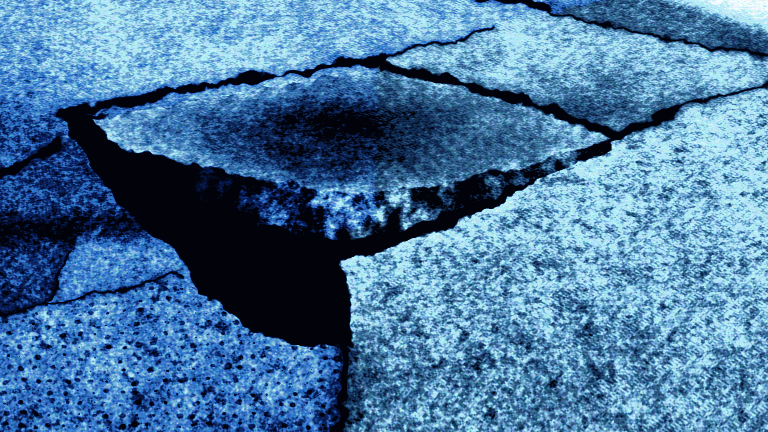
Write a Shadertoy shader that draws this texture.

```glsl
// Broken paving in cold blue light: a tilted slab over a black hole, with joints between stones.
// Polygon and segment distances place the stones; value noise roughens edges and adds grain.
// One tone value is built up per stone, then mapped through a blue colour ramp.
#define ROUGHNESS 0.032
#define GRAIN 0.62
#define MOTTLE 0.36
#define JOINT 0.010
#define STAIN 0.46
#define CHROMA 0.12
#define N 11

const vec2 HOLE[N] = vec2[N](
  vec2(.135,.74), vec2(.21,.62), vec2(.3,.5), vec2(.4,.42), vec2(.47,.33), vec2(.56,.25),
  vec2(.67,.205), vec2(.82,.19), vec2(.795,.39), vec2(1.05,.475), vec2(1.42,.675));
const vec2 BODY[N] = vec2[N](
  vec2(.22,.727), vec2(.55,.785), vec2(.89,.838), vec2(1.2,.762), vec2(1.417,.685), vec2(1.417,.655),
  vec2(1.13,.54), vec2(.95,.475), vec2(.81,.437), vec2(.6,.48), vec2(.3,.63));
const vec2 TOP[N] = vec2[N](
  vec2(.22,.727), vec2(.55,.785), vec2(.89,.838), vec2(1.2,.762), vec2(1.417,.683), vec2(1.25,.625),
  vec2(1.1,.59), vec2(.95,.563), vec2(.8,.553), vec2(.62,.585), vec2(.28,.655));
const vec4 WIDE[8] = vec4[8](
  vec4(.14,.735,.53,.81), vec4(.53,.81,.88,.865), vec4(.89,.848,1.2,.775), vec4(1.2,.775,1.42,.69),
  vec4(1.42,.685,1.62,.762), vec4(1.11,1.01,1.27,.985), vec4(.8,.22,.785,0), vec4(0,.595,.14,.67));
const vec4 THIN[7] = vec4[7](
  vec4(1.62,.762,1.79,.803), vec4(.88,.865,1.14,.935), vec4(1.27,.972,1.62,.896),
  vec4(1.62,.896,1.79,.87), vec4(0,.27,.23,.317), vec4(.23,.317,.42,.365), vec4(.116,.305,.165,.42));

float hash(vec2 p) { return fract(sin(dot(p, vec2(127.1, 311.7))) * 43758.5); }

float noise(vec2 p) {
  vec2 i = floor(p), f = fract(p);
  f = f * f * (3.0 - 2.0 * f);
  return mix(mix(hash(i), hash(i + vec2(1, 0)), f.x),
             mix(hash(i + vec2(0, 1)), hash(i + 1.0), f.x), f.y);
}

float fbm(vec2 p) {
  float sum = 0.0, amp = 0.53;
  for (int i = 0; i < 4; i++) {
    sum += amp * noise(p);
    p = mat2(1.6, 1.2, -1.2, 1.6) * p + 7.3;
    amp *= 0.5;
  }
  return sum;
}

float segment(vec2 p, vec2 a, vec2 b) {
  vec2 d = b - a;
  return length(p - a - d * clamp(dot(p - a, d) / dot(d, d), 0.0, 1.0));
}

// Signed distance, negative inside
float polygon(vec2 p, vec2 v[N]) {
  float dist = 9.0, side = 1.0;
  for (int i = 0, j = N - 1; i < N; j = i, i++) {
    dist = min(dist, segment(p, v[i], v[j]));
    vec2 e = v[j] - v[i], w = p - v[i];
    bvec3 c = bvec3(p.y >= v[i].y, p.y < v[j].y, e.x * w.y > e.y * w.x);
    if (all(c) || !any(c)) side = -side;
  }
  return side * dist;
}

float fill(float d) { float aa = 1.2 / iResolution.y; return smoothstep(aa, -aa, d); }
float glow(vec2 p, vec2 scale) { return exp(-length(p * scale)); }
float blot(vec2 p, vec2 radius) { p /= radius; return exp(-dot(p, p)); }

// Dark to pale; grey mutes the middle blues
vec3 ramp(float t, float grey) {
  vec3 deep = mix(vec3(.03, .12, .36), vec3(.06, .17, .33), grey);
  vec3 middle = mix(vec3(.18, .45, .79), vec3(.19, .39, .56), grey);
  vec3 c = mix(vec3(.005, .008, .04), deep, smoothstep(.04, .24, t));
  c = mix(c, middle, smoothstep(.22, .46, t));
  c = mix(c, vec3(.44, .68, .85), smoothstep(.44, .66, t));
  c = mix(c, vec3(.7, .91, .96), smoothstep(.62, .82, t));
  return mix(c, vec3(.95, .99, 1), smoothstep(.95, 1.25, t));
}

void mainImage(out vec4 fragColor, in vec2 fragCoord) {
  vec2 p = fragCoord / iResolution.y;
  vec2 q = p + ROUGHNESS * (vec2(fbm(p * 28.0), fbm(p * 28.0 + 31.0)) - 0.5);
  vec2 g = mat2(.8, .6, -.6, .8) * (p * vec2(1, 1.0 + 0.5 * p.y));
  float mottle = fbm(g * 13.0) - 0.5;
  float grain = 0.5 * (noise(g * 105.0) + noise(g * 240.0 + 9.0)) - 0.5;

  // Stones, from back to front
  float tone = 0.7 - 0.5 * glow(p - vec2(0, .7), vec2(3.6, 7.7));
  tone += 0.12 * glow(p - vec2(.28, .87), vec2(4, 9));
  float far = fill(q.y - .865 - .27 * (q.x - .88)) * fill(.87 - q.x);
  tone = mix(tone, 0.8 - 0.45 * glow(p - vec2(1.38, .76), vec2(5, 11)), far);
  float block = fill(.972 - .217 * (q.x - 1.27) - q.y) * fill(1.25 - q.x);
  float blockTop = smoothstep(-.02, .03, p.y - 1.0 + .3 * (p.x - 1.55));
  tone = mix(tone, mix(0.44, 1.1, blockTop), block);
  float left = fill(q.y - .6 - .5 * q.x) * fill(q.x - .25 - .5 * fill(q.y - .6));
  float chunk = mix(0.27, 0.53, fill(.14 + .4 * (q.y - .36) - q.x));
  tone = mix(tone, mix(chunk, 0.33, smoothstep(.42, .5, p.y)), left);
  float front = fill(q.y - .27 - .22 * q.x) * fill(q.x - .79);
  tone = mix(tone, 0.45 + 0.1 * smoothstep(0.0, .2, p.y), front);
  float right = fill(.79 - q.x) * fill(q.y - .675 - .34 * (q.x - 1.42));
  tone = mix(tone, 0.48 + 0.2 * smoothstep(0.0, .7, p.y) + 0.06 * p.x, right);

  // Wear, round pits and soft shadows
  tone += MOTTLE * mottle + GRAIN * grain * (1.0 + 0.3 * right);
  vec2 cell = (p + 0.02 * mottle) * vec2(30, 38), id = floor(cell);
  vec2 pit = fract(cell) - 0.3 - 0.4 * vec2(hash(id), hash(id + 5.0));
  float size = 0.05 + 0.29 * hash(id + 17.0);
  tone -= 0.32 * smoothstep(size, size * 0.5, length(pit)) * front;
  tone -= 0.22 * smoothstep(.58, .74, fbm(g * 42.0)) * (front + right);
  tone -= 0.3 * smoothstep(.06, 0.0, segment(q, vec2(0, .47), vec2(.3, .48)));
  tone -= 0.3 * smoothstep(.09, 0.0, segment(q, vec2(.8, .16), vec2(.79, 0)));

  // Joints, then the hole with a pale lip
  float wide = 9.0, thin = 9.0;
  for (int i = 0; i < 8; i++) wide = min(wide, segment(q, WIDE[i].xy, WIDE[i].zw));
  for (int i = 0; i < 7; i++) thin = min(thin, segment(q, THIN[i].xy, THIN[i].zw));
  float joint = min(wide - JOINT * (2.2 * fbm(p * 17.0) - 0.2), thin - 0.25 * JOINT);
  float hole = polygon(q, HOLE);
  tone += 0.13 * right * exp(-max(hole, 0.0) * 30.0);
  tone *= 1.0 - 0.35 * exp(-max(joint, 0.0) * 90.0);
  tone *= 1.0 - fill(min(joint, hole));

  // Broken front face, dark on the left
  float top = polygon(q, TOP), chips = fbm(p * vec2(34, 26) + 4.0);
  float face = (0.16 + 1.7 * (chips - 0.5) + 0.7 * grain) * smoothstep(.3, .75, p.x);
  face += 0.25 * glow(p - vec2(.84, .5), vec2(14, 18));
  tone = mix(tone, max(face, 0.02), fill(polygon(q, BODY)));

  // Slab top with damp stain and bright rim
  float slab = 0.59 + MOTTLE * mottle + 0.85 * GRAIN * grain;
  slab -= STAIN * blot(p - vec2(.78, .68), vec2(.34, .125));
  slab -= 0.22 * blot(p - vec2(.77, .715), vec2(.13, .04));
  slab += 0.28 * exp(-abs(top) * 75.0) * smoothstep(.35, .65, chips);
  tone = mix(tone, slab, fill(top));

  // Colour with slight speckle
  g *= 210.0;
  vec3 speckle = vec3(noise(g + 3.0), noise(g + 50.0), noise(g + 90.0)) - 0.5;
  vec3 color = ramp(tone, max(right, max(far, 0.5 * fill(top))));
  color += CHROMA * speckle * smoothstep(.1, .5, tone);
  fragColor = vec4(clamp(color, 0.0, 1.0), 1.0);
}
```
